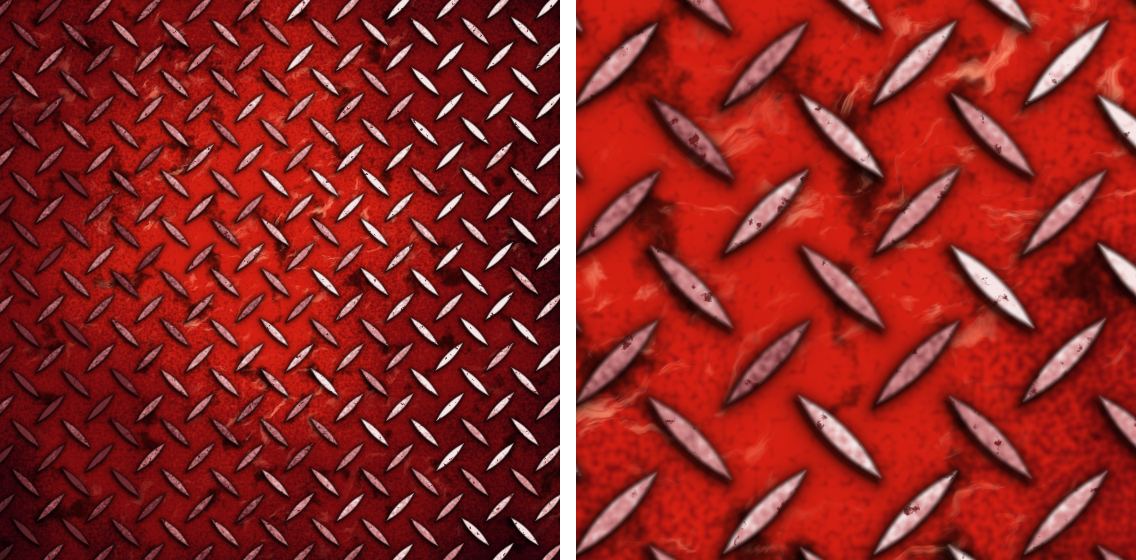
Left, the full canvas; right, a detail of the centre.
Write a three.js fragment shader that draws this texture.

```glsl
// Worn red tread plate: pale pointed lugs, alternating between the two diagonals.
// Two half-offset square lattices place lens-shaped distance fields over a plate
// coloured by a soft glow, fractal gradient noise, rust blotches and scuffs.

varying vec2 vUv;

const vec2 REPEATS = vec2(11.22, 11.24);
const vec2 LATTICE_SHIFT = vec2(0.013, 0.056);
const float LUG_HALF_LENGTH = 0.385;   // lug sizes are in lattice cells
const float LUG_HALF_WIDTH = 0.068;
const float EDGE = 0.018;

const vec3 DARK_RED = vec3(0.16, 0.012, 0.04);
const vec3 DEEP_RED = vec3(0.49, 0.045, 0.055);
const vec3 BRIGHT_RED = vec3(0.83, 0.12, 0.07);
const vec3 SCUFF_PINK = vec3(1.0, 0.56, 0.43);
const vec3 DULL_METAL = vec3(0.43, 0.16, 0.19);
const vec3 ROSE_METAL = vec3(0.82, 0.53, 0.54);
const vec3 PALE_METAL = vec3(0.97, 0.90, 0.90);

float hash(vec2 p) {
  return fract(sin(dot(p, vec2(127.1, 311.7))) * 43758.55);
}

vec2 gradient(vec2 cell) {
  float angle = 6.28318 * hash(cell);
  return vec2(cos(angle), sin(angle));
}

float gradientNoise(vec2 p) {
  vec2 i = floor(p), f = fract(p);
  vec2 u = f * f * f * (f * (f * 6.0 - 15.0) + 10.0);
  vec2 e = vec2(1.0, 0.0);
  float low = mix(dot(gradient(i), f), dot(gradient(i + e.xy), f - e.xy), u.x);
  float high = mix(dot(gradient(i + e.yx), f - e.yx), dot(gradient(i + e.xx), f - e.xx), u.x);
  return mix(low, high, u.y);
}

float fbm(vec2 p) {
  float sum = 0.0, amplitude = 0.6;
  for (int i = 0; i < 5; i++) {
    sum += amplitude * gradientNoise(p);
    p = mat2(1.6, 1.2, -1.2, 1.6) * p + 7.3;
    amplitude *= 0.55;
  }
  return sum;
}

// Signed distance to a pointed lens lying along x
float lensDistance(vec2 p, float halfLength, float halfWidth) {
  float radius = (halfLength * halfLength + halfWidth * halfWidth) / (2.0 * halfWidth);
  float offset = radius - halfWidth;
  p = abs(p);
  bool pastTip = (p.x - halfLength) * offset > p.y * halfLength;
  return pastTip ? length(p - vec2(halfLength, 0.0)) : length(p + vec2(0.0, offset)) - radius;
}

// Coordinates along and across an axis
vec2 toAxis(vec2 p, vec2 axis) {
  return vec2(dot(p, axis), dot(p, vec2(-axis.y, axis.x)));
}

float glowAt(vec2 uv) {
  vec2 q = (uv - vec2(0.46, 0.59)) * vec2(1.9, 1.6);
  return exp(-1.45 * dot(q, q));
}

vec3 plateColor(vec2 uv, float glow, float grain) {
  float tone = glow + 0.38 * fbm(uv * 5.0) + 0.24 * grain * (0.4 + glow);
  vec3 color = mix(DARK_RED, DEEP_RED, smoothstep(-0.02, 0.47, tone));
  color = mix(color, BRIGHT_RED, smoothstep(0.4, 1.0, tone));

  // Rust blotches
  color *= 1.0 - 0.62 * smoothstep(0.1, 0.42, fbm(uv * 17.0 + 31.0));

  // Short slanted scuffs gathered in worn patches
  vec2 warp = vec2(fbm(uv * 8.0), fbm(uv * 8.0 + 19.0));
  vec2 slanted = mat2(0.82, -0.57, 0.57, 0.82) * uv + 0.06 * warp;
  float streaks = smoothstep(0.06, 0.48, fbm(slanted * vec2(24.0, 52.0)));
  vec2 upper = (uv - vec2(0.40, 0.74)) * vec2(3.6, 3.0);
  vec2 lower = (uv - vec2(0.54, 0.28)) * vec2(5.0, 4.0);
  float worn = exp(-dot(upper, upper)) + 0.8 * exp(-dot(lower, lower));
  float wear = smoothstep(-0.08, 0.5, fbm(uv * 6.0 + 53.0) + 0.3 * worn);
  return mix(color, SCUFF_PINK, streaks * wear * (0.25 + 0.75 * glow));
}

// Lays one lattice of lugs, at a slope of +1 or -1, over the plate
vec3 addLugs(vec3 base, vec2 p, float slope, vec2 uv, float glow, float grain) {
  vec2 id = floor(p);
  vec2 q = fract(p) - 0.5 + 0.025 * (vec2(hash(id + 3.0), hash(id + 8.0)) - 0.5);
  vec2 axis = normalize(vec2(1.0, slope));
  vec2 lug = toAxis(q, axis);
  float d = lensDistance(lug, LUG_HALF_LENGTH, LUG_HALF_WIDTH);

  // Dark rim and a soft shadow towards the lower left
  vec2 shaded = toAxis(q + vec2(0.025, 0.035), axis);
  float shadow = lensDistance(shaded, LUG_HALF_LENGTH, LUG_HALF_WIDTH);
  base *= 1.0 - 0.65 * exp(-max(shadow, 0.0) * 22.0);
  base *= 1.0 - 0.45 * exp(-max(d, 0.0) * 35.0);

  // Brightness rises to the upper right and differs between lugs
  float shine = 0.02 + 0.75 * smoothstep(0.0, 1.0, uv.x) + 0.22 * uv.y + 0.16 * glow;
  shine += 0.42 * (hash(id + slope * 17.0) - 0.5) + 0.2 * grain + 0.2 * fbm(uv * 45.0);
  shine += 1.2 * lug.y;
  vec3 metal = mix(DULL_METAL, ROSE_METAL, smoothstep(0.1, 0.62, shine));
  metal = mix(metal, PALE_METAL, smoothstep(0.55, 0.95, shine));
  metal *= 0.62 + 0.38 * smoothstep(0.0, 0.12, uv.x + 0.35 * uv.y);

  // Pits and worn paint
  metal = mix(metal, DEEP_RED * 0.7, 0.75 * smoothstep(0.2, 0.42, fbm(uv * 95.0 + 11.0)));
  metal *= mix(0.72, 1.0, smoothstep(0.0, 0.03, -d));
  return mix(base, metal, 1.0 - smoothstep(-EDGE, EDGE, d));
}

void main() {
  float glow = glowAt(vUv);
  float grain = gradientNoise(vUv * 210.0) + 0.6 * gradientNoise(vUv * 120.0 + 5.0);
  vec2 p = vUv - vec2(0.0, 0.011 * (vUv.x - 0.224) * vUv.y);   // slight tilt of the rows
  p = p * REPEATS - LATTICE_SHIFT;
  vec3 color = plateColor(vUv, glow, grain);
  color = addLugs(color, p, -1.0, vUv, glow, grain);
  color = addLugs(color, p + 0.5, 1.0, vUv, glow, grain);
  gl_FragColor = vec4(color, 1.0);
}
```
